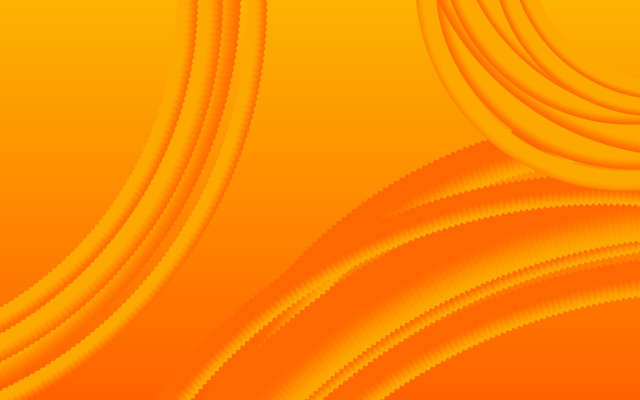
Write a Shadertoy shader that draws this background.

```glsl
const vec3 SKY_TOP = vec3(0.99, 0.70, 0.0);
const vec3 SKY_BOTTOM = vec3(1.0, 0.38, 0.0);
const vec3 LIGHT = vec3(0.99, 0.66, 0.0);
const vec3 DARK = vec3(1.0, 0.405, 0.0);
const float TOOTH_LENGTH = 0.016;
const float TOOTH_DEPTH = 0.007;

// Strands: centre x, centre y, outer radius, width; lengths in canvas heights
const vec4 LEFT_SWEEP[4] = vec4[4](
    vec4(-0.448, 0.990, 1.115, 0.050),
    vec4(-0.521, 1.031, 1.123, 0.100),
    vec4(-0.458, 1.000, 1.015, 0.063),
    vec4(-0.448, 1.000, 0.942, 0.052));

const vec4 LOWER_SWEEP[5] = vec4[5](
    vec4(1.598, -0.479, 1.192, 0.108),
    vec4(1.833, -1.167, 1.617, 0.063),
    vec4(1.802, -1.183, 1.546, 0.090),
    vec4(1.792, -1.083, 1.669, 0.177),
    vec4(1.510, -0.844, 1.408, 0.075));

const vec4 UPPER_RINGS[7] = vec4[7](
    vec4(1.577, 1.073, 0.496, 0.071),
    vec4(1.717, 1.300, 0.692, 0.083),
    vec4(1.579, 1.173, 0.485, 0.063),
    vec4(1.671, 1.252, 0.542, 0.050),
    vec4(1.646, 1.125, 0.417, 0.052),
    vec4(1.667, 1.146, 0.396, 0.046),
    vec4(1.563, 1.048, 0.525, 0.050));

// Shade runs from dark at the outer edge to light at the inner edge
void drawStrand(inout vec3 color, vec2 p, vec4 strand, vec2 ramp, float toothDepth) {
    vec2 offset = p - strand.xy;
    float along = atan(offset.y, offset.x) * strand.z / TOOTH_LENGTH;
    float tooth = (abs(fract(along) - 0.5) * 2.0 - 0.5) * toothDepth;
    float depth = strand.z - length(offset) + tooth;
    float blur = 0.8 / iResolution.y;
    float cover = smoothstep(-blur, blur, depth)
                * smoothstep(-blur, blur, strand.w - depth);
    vec3 shade = mix(DARK, LIGHT, smoothstep(ramp.x, ramp.y, depth / strand.w));
    color = mix(color, shade, cover);
}

void mainImage(out vec4 fragColor, in vec2 fragCoord) {
    vec2 p = fragCoord / iResolution.y;
    vec3 color = mix(SKY_BOTTOM, SKY_TOP, p.y);

    // Toothed sweep on the left
    for (int i = 0; i < 4; i++)
        drawStrand(color, p, LEFT_SWEEP[i], vec2(-0.1, 0.6), TOOTH_DEPTH * 0.6);

    // Broad toothed bands at the lower right
    for (int i = 0; i < 5; i++)
        drawStrand(color, p, LOWER_SWEEP[i], vec2(0.45, 1.0), TOOTH_DEPTH);

    // Smooth rings at the upper right; the last one is softer
    for (int i = 0; i < 7; i++) {
        float rampStart = i == 6 ? -0.35 : -0.05;
        drawStrand(color, p, UPPER_RINGS[i], vec2(rampStart, 0.42), 0.0);
    }

    fragColor = vec4(color, 1.0);
}
```
